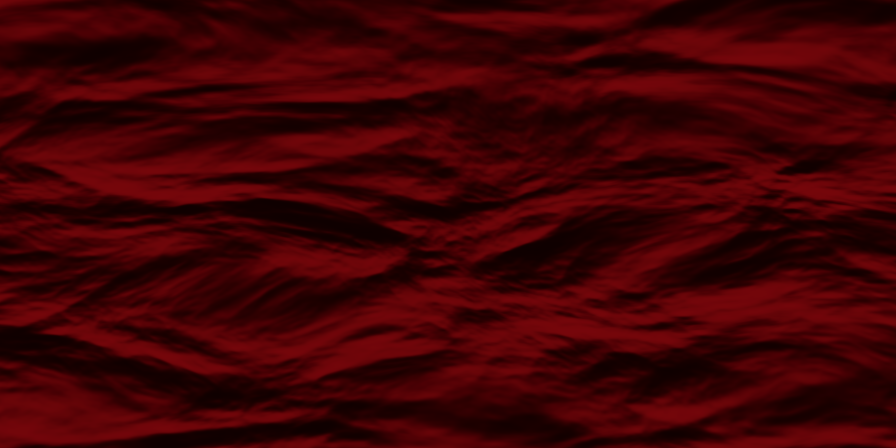
A Shadertoy shader for this texture:

```glsl
// Crumpled dark red cloth with long, raking folds, softer toward the far edge.

const float TAU = 6.2831853;
const vec2 FOLD_FREQUENCY = vec2(2.1, 5.2);
const vec2 LIGHT_DIRECTION = vec2(-0.24, 0.97);

float hash(vec2 cell) {
    vec3 p = fract(cell.xyx * vec3(0.1031, 0.1030, 0.0973));
    p += dot(p, p.yzx + 33.33);
    return fract((p.x + p.y) * p.z);
}

float cornerRamp(vec2 cell, vec2 corner, vec2 local) {
    float angle = TAU * hash(cell + corner);
    return dot(vec2(cos(angle), sin(angle)), local - corner);
}

float gradientNoise(vec2 p) {
    vec2 cell = floor(p);
    vec2 f = p - cell;
    vec2 u = f * f * f * (f * (f * 6.0 - 15.0) + 10.0);
    float low = mix(cornerRamp(cell, vec2(0, 0), f), cornerRamp(cell, vec2(1, 0), f), u.x);
    float high = mix(cornerRamp(cell, vec2(0, 1), f), cornerRamp(cell, vec2(1, 1), f), u.x);
    return mix(low, high, u.y);
}

mat2 rotation(float angle) {
    float c = cos(angle), s = sin(angle);
    return mat2(c, s, -s, c);
}

// A crest along each zero line of the noise, rounded by softness.
float crease(vec2 p, float softness) {
    float n = gradientNoise(p);
    return -sqrt(n * n + softness * softness);
}

// Folds of falling size, each layer tilted the other way.
float clothHeight(vec2 p, float softness) {
    vec2 q = p * FOLD_FREQUENCY + 17.3;
    q += 0.55 * vec2(gradientNoise(q * 0.7 + 31.7), gradientNoise(q * 0.7 + 72.1));
    float height = 0.6 * gradientNoise(q * 0.8 + 5.9);
    float amplitude = 1.0;
    float tilt = 0.38;
    for (int i = 0; i < 5; i++) {
        height += amplitude * crease(rotation(tilt) * q, softness);
        q = q * 1.87 + 13.7;
        amplitude *= 0.41;
        softness *= 1.25;
        tilt = -0.9 * tilt;
    }
    return height / FOLD_FREQUENCY.y;
}

// Slope of the cloth toward the light.
float lightSlope(vec2 p, vec2 direction, float reach, float softness) {
    vec2 offset = direction * reach;
    float rise = clothHeight(p - offset, softness) - clothHeight(p + offset, softness);
    return rise / (2.0 * reach);
}

vec3 clothColor(float light) {
    float red = 0.055 + 0.41 * pow(light, 1.1);
    float green = 0.022 * smoothstep(0.55, 1.0, light);
    float blue = 0.042 * light * light;
    return vec3(red, green, blue);
}

void mainImage(out vec4 fragColor, in vec2 fragCoord) {
    vec2 uv = fragCoord / iResolution.xy;
    vec2 p = vec2(uv.x * iResolution.x / iResolution.y, uv.y);

    // Mild perspective: folds shrink with distance.
    vec2 ground = vec2((p.x - 1.0) * (1.0 + 0.2 * uv.y), p.y + 0.2 * p.y * p.y);

    // Focus lies below the middle; the far cloth blurs.
    float blur = smoothstep(0.55, 1.0, uv.y) + 0.3 * smoothstep(0.2, 0.0, uv.y);
    float slope = lightSlope(ground, LIGHT_DIRECTION, mix(0.005, 0.012, blur), mix(0.035, 0.075, blur));

    // Broad shadow pools and a faint woven grain.
    slope += 0.55 * gradientNoise(ground * vec2(1.6, 3.2) + 8.4);
    slope += 0.09 * (1.0 - blur) * gradientNoise(ground * vec2(55.0, 85.0));

    float light = 0.5 + 0.5 * tanh(0.85 * slope);
    fragColor = vec4(clothColor(light), 1.0);
}
```
